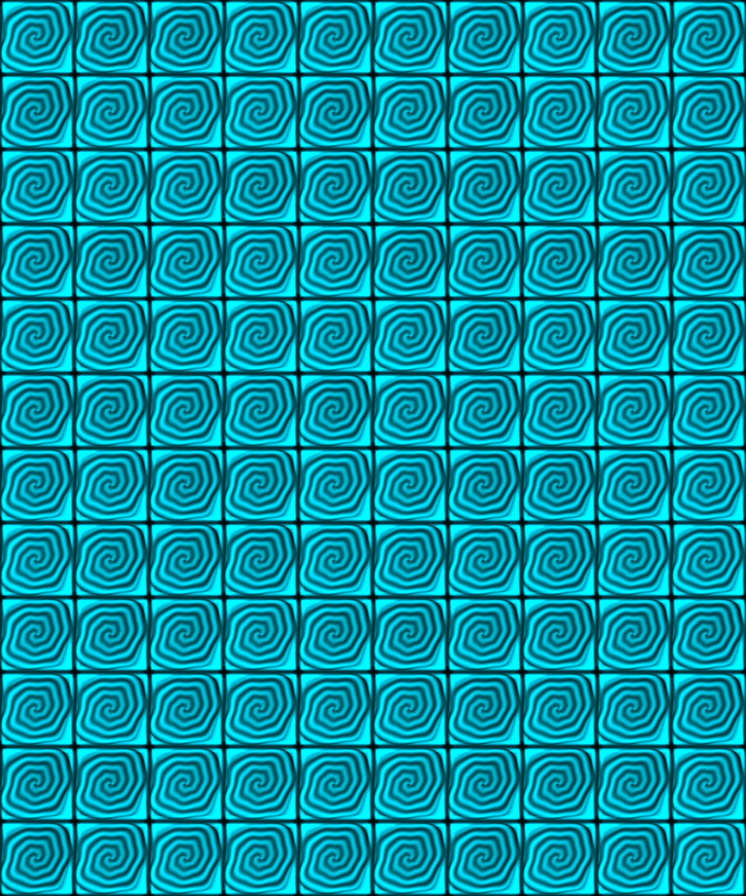
Reproduce this pattern procedurally as a WebGL 2 fragment shader.

```glsl
#version 300 es
precision highp float;
// Grid of embossed cyan tiles, each carved with a lopsided two-armed spiral.
// The spiral is a sine of warped polar radius minus angle, lit from the upper left;
// bright corners and dark joints come from distances to the disc and tile edges.
#define REPEATS vec2(10.0, 12.0)
#define ARMS 2.0
#define PITCH 0.122
#define DISC_RADIUS 0.490
#define JOINT_WIDTH 0.026
#define JOINT_WAVE 0.012
#define RIDGE_GAIN 0.20
#define EMBOSS_GAIN 0.10
#define BASE_TONE 0.54
#define TONE_VARIATION 0.03
#define SAMPLES 3

uniform vec2 u_resolution;
out vec4 fragColor;

const float TAU = 6.283185;
const vec2 SPIRAL_CENTER = vec2(0.485, 0.505);
const vec2 LIGHT_STEP = vec2(-0.014, 0.014);

float hash(vec2 cell) {
    return fract(sin(dot(cell, vec2(12.99, 78.23))) * 4375.85);
}

// Radius warped into a squarish, tilted and irregular polygon
float facetRadius(vec2 q, float angle) {
    float r = length(q);
    float square = 0.055 * smoothstep(0.1, 0.45, r) * cos(4.0 * angle);
    float tilt = -0.060 * sin(2.0 * angle);
    float facets = 0.030 * cos(7.0 * angle + 0.6 + 5.0 * r)
                 + 0.025 * sin(5.0 * angle + 1.0 - 6.0 * r);
    return r * (1.0 + square + tilt + facets);
}

// Height of the spiral ridges, -1 to 1
float spiralHeight(vec2 p) {
    vec2 q = p - SPIRAL_CENTER;
    float angle = atan(q.y, q.x + 1e-5);
    return sin(TAU * facetRadius(q, angle) / PITCH - ARMS * angle);
}

// Brightness of one tile; p is in tile units
float tileTone(vec2 p) {
    p.x += JOINT_WAVE * sin(TAU * p.y);
    float variation = TONE_VARIATION * (hash(mod(floor(p), REPEATS)) - 0.5);
    p = fract(p);
    vec2 q = p - SPIRAL_CENTER;
    float r = facetRadius(q, atan(q.y, q.x + 1e-5));

    // Carved disc: stronger relief near the rim, shaded towards the right
    float outer = smoothstep(0.08, 0.44, r);
    float slope = spiralHeight(p - LIGHT_STEP) - spiralHeight(p + LIGHT_STEP);
    float relief = RIDGE_GAIN * spiralHeight(p) + EMBOSS_GAIN * slope;
    float tone = BASE_TONE + variation + relief * mix(0.8, 1.3, outer);
    tone += 0.06 * outer - 0.16 * q.x - 0.08 * q.y;

    // Bright corner plates behind a dark rim
    float rim = r - DISC_RADIUS;
    float plate = 0.80 + 0.20 * smoothstep(0.02, 0.07, rim);
    float plateMask = smoothstep(-0.012, 0.022, rim);
    tone = mix(tone, plate, plateMask);
    tone -= 0.18 * exp(-pow(rim / 0.020, 2.0));

    // Bevel inside the joints, brightest along the corner plates
    vec2 edge = 0.5 - abs(p - 0.5);
    float joint = min(edge.x, edge.y);
    float bevel = exp(-pow((joint - 0.060) / 0.018, 2.0));
    tone += bevel * mix(0.10, 0.22, plateMask);

    // Soft dark joints with darker, star-shaped crossings
    tone = mix(0.20, tone, smoothstep(0.2 * JOINT_WIDTH, 1.9 * JOINT_WIDTH, joint));
    float crossing = length(edge) + 0.8 * joint;
    return tone * mix(0.15, 1.0, smoothstep(0.02, 0.12, crossing));
}

// Cyan ramp from near black to full light
vec3 cyanRamp(float tone) {
    float green = clamp(tone, 0.0, 0.98);
    return vec3(0.0, green, min(1.0, 1.14 * green));
}

void main() {
    // Average a small grid of samples inside each pixel
    vec3 color = vec3(0.0);
    for (int j = 0; j < SAMPLES; j++) {
        for (int i = 0; i < SAMPLES; i++) {
            vec2 offset = (vec2(i, j) + 0.5) / float(SAMPLES) - 0.5;
            vec2 uv = (gl_FragCoord.xy + offset) / u_resolution;
            color += cyanRamp(tileTone(uv * REPEATS));
        }
    }
    fragColor = vec4(color / float(SAMPLES * SAMPLES), 1.0);
}
```
